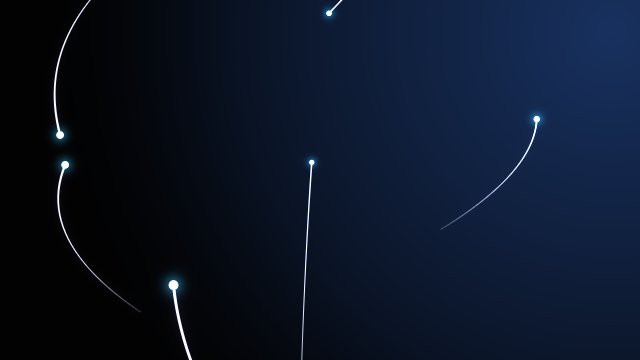
A WebGL 1 fragment shader for this background:

```glsl
precision highp float;
// Glowing orbs with curved, tapering light trails over a deep blue corner gradient.

uniform vec2 u_resolution;

// Quadratic Bezier point at parameter t.
vec2 bezier(vec2 a, vec2 b, vec2 c, float t) {
  return mix(mix(a, b, t), mix(b, c, t), t);
}

// Distance to segment ab in x, position along it in y.
vec2 segment(vec2 p, vec2 a, vec2 b) {
  vec2 ab = b - a;
  float h = clamp(dot(p - a, ab) / dot(ab, ab), 0.0, 1.0);
  return vec2(length(p - a - ab * h), h);
}

// Light of one orb at head, with a trail narrowing to tailWidth.
vec3 comet(vec2 p, vec2 head, vec2 bend, vec2 tail, float radius, float tailWidth) {
  const float STEPS = 24.0;
  float pixel = 1.0 / u_resolution.y;

  // Nearest point on the trail: distance and parameter.
  vec2 nearest = vec2(10.0, 0.0);
  vec2 from = head;
  for (float i = 0.0; i < STEPS; i++) {
    vec2 to = bezier(head, bend, tail, (i + 1.0) / STEPS);
    vec2 s = segment(p, from, to);
    if (s.x < nearest.x) nearest = vec2(s.x, (i + s.y) / STEPS);
    from = to;
  }

  // Trails thinner than a pixel fade instead of breaking up.
  float width = mix(radius * 0.3, tailWidth, nearest.y);
  float drawn = max(width, pixel * 0.5);
  float trail = clamp((drawn - nearest.x) / pixel + 0.5, 0.0, 1.0) * width / drawn;

  float r = length(p - head);
  float orb = clamp((radius - r) / pixel + 0.5, 0.0, 1.0);
  float halo = exp(-0.24 * r * r / (radius * radius));
  float haze = exp(-nearest.x / radius) * (1.0 - 0.8 * nearest.y);

  return vec3(0.93, 0.94, 1.0) * max(trail, orb)
       + vec3(0.08, 0.30, 0.38) * halo
       + vec3(0.10, 0.075, 0.15) * haze * smoothstep(0.006, 0.014, radius);
}

void main() {
  vec2 p = gl_FragCoord.xy / u_resolution.y;
  p.x += 0.5 * (16.0 / 9.0 - u_resolution.x / u_resolution.y);

  // Blue light from the upper right, sinking to black at the left.
  float d = distance(p, vec2(1.70, 0.91));
  float light = max(0.0, 1.0 - d / 1.65) * (1.0 - smoothstep(0.95, 1.75, d));
  vec3 color = vec3(0.006, 0.006, 0.007) + vec3(0.088, 0.185, 0.365) * light;

  // Left pair, then lower left, centre, right and top.
  color += comet(p, vec2(0.167, 0.625), vec2(0.112, 0.831), vec2(0.255, 1.006), 0.0105, 0.0015);
  color += comet(p, vec2(0.181, 0.542), vec2(0.095, 0.333), vec2(0.389, 0.134), 0.0105, 0.0003);
  color += comet(p, vec2(0.482, 0.208), vec2(0.493, 0.095), vec2(0.537, -0.02), 0.0135, 0.004);
  color += comet(p, vec2(0.866, 0.549), vec2(0.847, 0.277), vec2(0.838, -0.01), 0.007, 0.001);
  color += comet(p, vec2(1.491, 0.669), vec2(1.484, 0.521), vec2(1.225, 0.363), 0.0085, 0.0003);
  color += comet(p, vec2(0.914, 0.963), vec2(0.934, 0.984), vec2(0.96, 1.012), 0.0075, 0.002);

  gl_FragColor = vec4(min(color, 1.0), 1.0);
}
```
